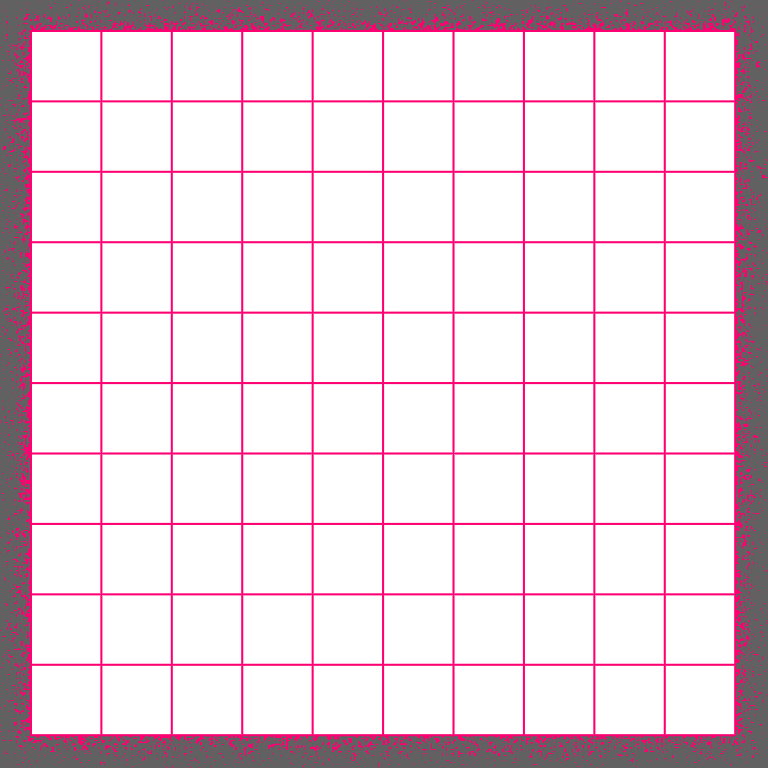
Write a WebGL 2 fragment shader that draws this pattern.

```glsl
#version 300 es
precision highp float;
// A white board ruled into ten by ten squares by thin pink lines, on a grey frame.
// The lines come from distance to the nearest grid step; the frame carries pink
// specks of thresholded value noise that thin out away from the board.

uniform vec2 u_resolution;
out vec4 fragColor;

const vec3 PAPER = vec3(1.0);
const vec3 FRAME_GREY = vec3(0.38);
const vec3 PINK = vec3(1.0, 0.0, 0.45);

const float CELLS = 10.0;                    // squares across and down
const float CELL_SIZE = 0.0917;
const vec2 BOARD_CENTER = vec2(0.4988, 0.5012);
const float LINE_WIDTH = 0.0027;

const float SPECK_SCALE = 420.0;             // noise cells across the canvas
const float SPECK_REACH = 0.04;              // distance at which specks become rare
const float THRESHOLD_NEAR = 0.45;           // noise level needed beside the board
const float THRESHOLD_FAR = 0.92;            // noise level needed at SPECK_REACH
const float SPECK_SOFTNESS = 0.06;

float hash(vec2 p) {
    vec3 q = fract(vec3(p.xyx) * 0.1031);
    q += dot(q, q.yzx + 33.33);
    return fract((q.x + q.y) * q.z);
}

float valueNoise(vec2 p) {
    vec2 i = floor(p);
    vec2 f = fract(p);
    f = f * f * (3.0 - 2.0 * f);
    float low = mix(hash(i), hash(i + vec2(1.0, 0.0)), f.x);
    float high = mix(hash(i + vec2(0.0, 1.0)), hash(i + vec2(1.0)), f.x);
    return mix(low, high, f.y);
}

float boxDistance(vec2 p, float halfSize) {
    vec2 d = abs(p) - halfSize;
    return length(max(d, 0.0)) + min(max(d.x, d.y), 0.0);
}

// Antialiased coverage of the region where the distance is negative
float coverage(float dist, float pixel) {
    return clamp(0.5 - dist / pixel, 0.0, 1.0);
}

// Distance to the nearest line of the repeating grid
float gridDistance(vec2 p) {
    vec2 g = p / CELL_SIZE + 0.5 * CELLS;
    vec2 d = abs(fract(g + 0.5) - 0.5) * CELL_SIZE;
    return min(d.x, d.y);
}

// Specks, dense beside the board and sparse farther out
float speckMask(vec2 uv, float dist) {
    float falloff = sqrt(max(dist, 0.0) / SPECK_REACH);
    float threshold = mix(THRESHOLD_NEAR, THRESHOLD_FAR, falloff);
    float n = valueNoise(uv * SPECK_SCALE);
    return smoothstep(threshold - SPECK_SOFTNESS, threshold + SPECK_SOFTNESS, n);
}

void main() {
    vec2 uv = gl_FragCoord.xy / u_resolution;
    float pixel = 1.0 / min(u_resolution.x, u_resolution.y);
    vec2 p = uv - BOARD_CENTER;
    float halfLine = 0.5 * LINE_WIDTH;
    float boardDist = boxDistance(p, 0.5 * CELLS * CELL_SIZE);

    // Speckled frame
    vec3 frame = mix(FRAME_GREY, PINK, speckMask(uv, boardDist));

    // Ruled board, including the outer half of its border lines
    vec3 board = mix(PAPER, PINK, coverage(gridDistance(p) - halfLine, pixel));
    board = mix(board, PINK, step(0.0, boardDist));

    vec3 color = mix(frame, board, coverage(boardDist - halfLine, pixel));
    fragColor = vec4(color, 1.0);
}
```
